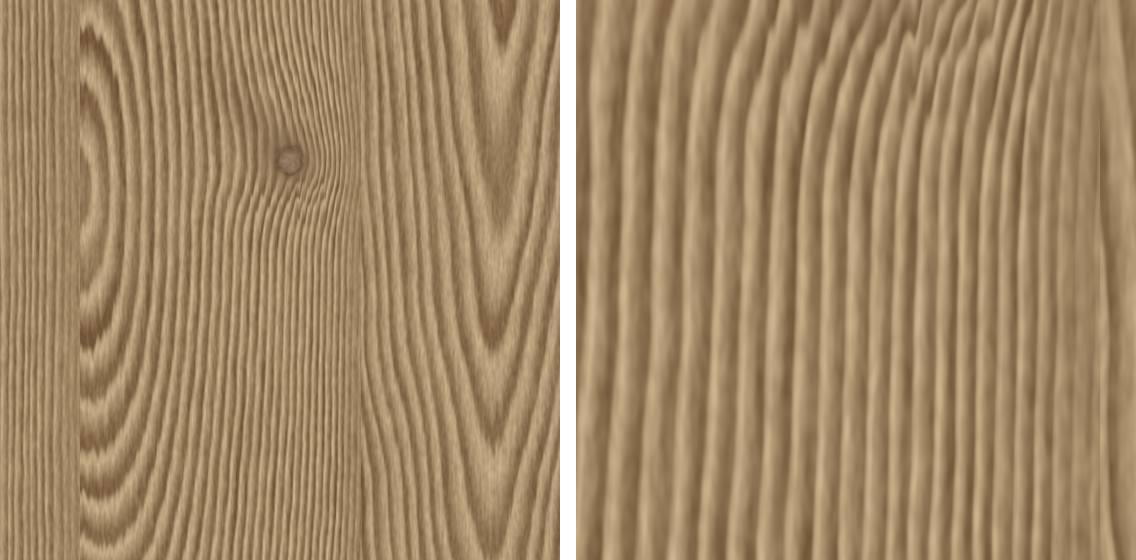
Left: the whole. Right: its middle third, enlarged.
Give the GLSL for this texture, as a WebGL 2 fragment shader.

```glsl
#version 300 es
precision highp float;
// Three brushed softwood boards with straight, arched and knotted grain.

#define SEAM_LEFT 0.143
#define SEAM_RIGHT 0.645
#define KNOT vec2(0.517, 0.713)
#define ARCH_CENTER vec2(0.143, 0.665)
#define CATHEDRAL_AXIS 0.885
#define STRAIGHT_RINGS 71.0
#define FIBRE_SCALE vec2(165.0, 22.0)
#define FIBRE_AMOUNT 0.30
#define RING_DEPTH 0.72
#define DARK_WOOD vec3(0.485, 0.375, 0.253)
#define LIGHT_WOOD vec3(0.775, 0.672, 0.527)
#define KNOT_WOOD vec3(0.40, 0.30, 0.21)

uniform vec2 u_resolution;
out vec4 fragColor;

vec2 gradientAt(vec2 cell) {
    vec2 q = vec2(dot(cell, vec2(127.1, 311.7)), dot(cell, vec2(269.5, 183.3)));
    return 2.0 * fract(sin(q) * 43758.5) - 1.0;
}

float gradientNoise(vec2 p) {
    vec2 i = floor(p), f = fract(p);
    vec2 w = f * f * f * (f * (f * 6.0 - 15.0) + 10.0);
    float a = dot(gradientAt(i), f);
    float b = dot(gradientAt(i + vec2(1, 0)), f - vec2(1, 0));
    float c = dot(gradientAt(i + vec2(0, 1)), f - vec2(0, 1));
    float d = dot(gradientAt(i + vec2(1, 1)), f - vec2(1, 1));
    return mix(mix(a, b, w.x), mix(c, d, w.x), w.y);
}

float bell(float x, float width) {
    return exp(-x * x / (width * width));
}

// Bend the grain toward the knot, then part it around the core
vec2 bendAroundKnot(vec2 p) {
    vec2 k = p - KNOT;
    float reach = k.y > 0.0 ? 0.17 : 0.085;
    p.x -= 0.042 * bell(k.x, 0.13) * bell(k.y, reach);
    p.x -= 0.35 * k.x * bell(length(k), 0.05);
    return p;
}

// Growth ring counts: straight, half-ellipse and cathedral cuts
float straightRings(vec2 p) {
    return STRAIGHT_RINGS * p.x + 0.8 * gradientNoise(vec2(p.x * 30.0, p.y));
}

float archRings(vec2 p) {
    vec2 q = bendAroundKnot(p) - ARCH_CENTER;
    float flatten = 0.29 / (1.0 + 1.6 * max(q.x, 0.0));
    float radius = length(q * vec2(1.0, flatten));
    return 0.4 + radius * (25.0 + 64.0 * radius);
}

float cathedralRings(vec2 p) {
    float side = p.x - CATHEDRAL_AXIS - 0.02 * (p.y - 0.5);
    float slope = p.y * (0.25 - 0.05 * p.y);
    float count = 22.0 * (sqrt(side * side + 0.0006) - slope) + 52.0 * side * side + 6.3;
    return count + 0.45 * gradientNoise(vec2(count * 0.8, p.y * 1.5));
}

void main() {
    vec2 p = gl_FragCoord.xy / u_resolution;
    bool leftBoard = p.x < SEAM_LEFT;
    bool rightBoard = p.x > SEAM_RIGHT;

    // Slow waviness and feathered ring ends
    vec2 grain = p;
    grain.x += 0.007 * gradientNoise(p * vec2(5.0, 3.0) + 7.0);
    grain.x += 0.0022 * gradientNoise(p * vec2(28.0, 16.0));
    grain.y += 0.024 * gradientNoise(p * vec2(130.0, 9.0) + 3.0);
    if (rightBoard) grain.x += 0.024 * gradientNoise(p * vec2(6.0, 4.0) + 19.0);

    float rings = leftBoard ? straightRings(grain)
                : rightBoard ? cathedralRings(grain) : archRings(grain);

    // Pale early wood deepens into late wood, then a lit edge follows
    float t = fract(rings);
    float soft = min(fwidth(rings), 0.3);
    float onset = rightBoard ? 0.25 : 0.14;
    float late = smoothstep(onset, 0.72, t) * (1.0 - smoothstep(0.82 - soft * 0.5, 1.0, t));
    late *= 0.95 + 0.6 * gradientNoise(vec2(rings * 0.9, p.y * 4.0));
    float edge = bell(abs(fract(rings + 0.4) - 0.5), 0.10);
    float tone = 0.78 - RING_DEPTH * late + 0.16 * edge;

    // Ring contrast weakens beside the seams and at the knot
    vec2 k = p - KNOT;
    float contrast = leftBoard ? 0.80 : rightBoard ? 0.88 : 1.0;
    contrast *= 1.0 - 0.65 * smoothstep(0.09, 0.125, p.x) * float(leftBoard);
    contrast *= 1.0 - 0.6 * smoothstep(0.60, 0.635, p.x) * float(!rightBoard);
    contrast *= 1.0 - 0.8 * bell(length(k), 0.03);
    tone = mix(0.48, tone, contrast);

    // Fibres, short pores and broad tint
    float fibre = gradientNoise(p * FIBRE_SCALE);
    fibre += 0.8 * gradientNoise(p * FIBRE_SCALE * vec2(1.5, 3.2) + 11.0);
    tone += FIBRE_AMOUNT * fibre;
    tone += 0.10 * gradientNoise(p * vec2(7.0, 3.0) + 31.0);
    tone -= 0.08 * bell(p.x - SEAM_LEFT, 0.004) + 0.05 * bell(p.x - SEAM_RIGHT, 0.004);
    vec3 color = mix(DARK_WOOD, LIGHT_WOOD, clamp(tone, -0.15, 1.1));

    // Knot: brown halo with a tail, dark rim and greyish core
    float halo = 0.50 * bell(length(k * vec2(1.0, 0.8)), 0.05);
    vec2 tail = k - vec2(-0.065, 0.075);
    halo += 0.28 * bell(tail.x + 0.7 * tail.y, 0.045) * bell(tail.y, 0.08);
    color = mix(color, KNOT_WOOD + 0.06, min(halo, 0.7));
    float radius = length(k) + 0.009 * gradientNoise(p * 55.0);
    float core = 1.0 - smoothstep(0.012, 0.023, radius);
    float mottle = gradientNoise(p * 120.0);
    color = mix(color, vec3(0.57, 0.47, 0.38) + 0.16 * mottle, 0.8 * core);
    color = mix(color, KNOT_WOOD, 0.75 * bell(radius - 0.023, 0.006) * (0.8 + mottle));

    fragColor = vec4(color, 1.0);
}
```
